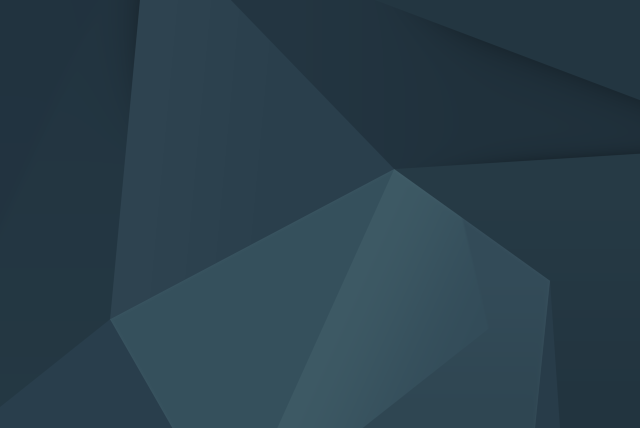
Write a Shadertoy shader that draws this background.

```glsl
// Low-poly backdrop of overlapping slate-blue facets with soft creases.
// Signed distances to lines give antialiased half-planes, which are
// layered back to front; each facet carries its own gentle gradient.

#define EDGE_WIDTH 0.7     // edge softness, in output samples
#define CREASE_DEPTH 0.20  // darkness of the folded shadows
#define CREASE_REACH 0.035 // width of the folded shadows
#define RIM_LIGHT 0.018    // brightness of the front facet rim
#define RIM_REACH 0.003    // width of that rim

// Corners, with the canvas 1.5 wide and 1.0 high
const vec2 APEX = vec2(0.924, 0.605);
const vec2 WEST = vec2(0.258, 0.254);
const vec2 EAST = vec2(1.289, 0.344);
const vec2 INNER = vec2(1.145, 0.232);
const vec2 TOP_LEFT = vec2(0.328, 1.0);
const vec2 TOP_MID = vec2(0.541, 1.0);
const vec2 TOP_RIGHT = vec2(0.879, 1.0);

vec3 rgb(float r, float g, float b) { return vec3(r, g, b) / 255.0; }

// Signed distance to the line a-b, positive on the left of its direction
float side(vec2 p, vec2 a, vec2 b) {
    vec2 d = normalize(b - a), q = p - a;
    return d.x * q.y - d.y * q.x;
}

float cover(float d) {
    float w = EDGE_WIDTH / iResolution.y;
    return smoothstep(-w, w, d);
}

// Shadow factor that fades with distance from a fold
float crease(float d, float reach, float strength) {
    return 1.0 - CREASE_DEPTH * strength * exp(-max(d, 0.0) / reach);
}

// Left ground: a faint diagonal fold and a shadow by the large facet
vec3 leftGround(vec2 p, float toFacet) {
    vec3 col = mix(rgb(36.0, 56.0, 67.0), rgb(34.0, 52.0, 64.0), p.y);
    float fold = side(p, vec2(0.0, 0.443), vec2(0.21, 0.92));
    col = mix(col, rgb(33.0, 50.0, 63.0), 0.7 * smoothstep(-0.01, 0.03, fold));
    return col * crease(toFacet, CREASE_REACH, smoothstep(0.6, 1.0, p.y));
}

// Dark wedge sunk between the upper right facets
vec3 darkWedge(vec2 p, float toTop, float toBottom) {
    vec3 col = mix(rgb(35.0, 53.0, 65.0), rgb(32.0, 49.0, 60.0),
                   smoothstep(0.6, 1.2, p.x));
    col *= crease(toTop, CREASE_REACH, smoothstep(0.85, 1.15, p.x));
    return col * crease(toBottom, 0.5 * CREASE_REACH, smoothstep(0.9, 1.3, p.x));
}

// Front facets: right slope, lit kite, then the flat left face
vec3 frontFacets(vec2 p) {
    vec3 col = mix(rgb(47.0, 70.0, 82.0), rgb(51.0, 75.0, 88.0),
                   smoothstep(0.0, 0.4, p.y));
    vec2 foot = vec2(0.650, 0.0);
    float lit = side(p, foot, APEX);
    vec3 kite = mix(rgb(61.0, 89.0, 100.0), rgb(51.0, 76.0, 89.0),
                    smoothstep(0.0, 0.36, -lit));
    float kiteMask = cover(side(p, vec2(0.850, 0.0), INNER))
                   * smoothstep(-0.004, 0.004, side(p, INNER, vec2(1.084, 0.488)));
    col = mix(col, kite, kiteMask);
    return mix(col, rgb(53.0, 80.0, 92.0), cover(lit));
}

void mainImage(out vec4 fragColor, in vec2 fragCoord) {
    vec2 p = fragCoord / iResolution.xy * vec2(1.5, 1.0);

    // Left ground and the large upper facet
    float upper = side(p, TOP_LEFT, WEST);
    vec3 col = leftGround(p, -upper);
    vec3 upperColor = mix(rgb(46.0, 67.0, 80.0), rgb(42.0, 63.0, 76.0),
                          smoothstep(0.0, 0.4, upper));
    col = mix(col, upperColor, cover(upper));

    // Upper right: dark wedge with a lighter facet above it
    float ridge = side(p, TOP_RIGHT, vec2(1.5, 0.766));
    float shelf = side(p, vec2(1.5, 0.641), APEX);
    col = mix(col, darkWedge(p, -ridge, -shelf), cover(side(p, TOP_MID, APEX)));
    col = mix(col, rgb(35.0, 54.0, 65.0), cover(ridge));

    // Lower right field and its narrow sliver
    vec3 field = mix(rgb(34.0, 52.0, 63.0), rgb(38.0, 58.0, 69.0),
                     smoothstep(0.0, 0.62, p.y));
    float sliver = side(p, vec2(1.3125, 0.0), EAST);
    field = mix(field, rgb(40.0, 60.0, 73.0),
                cover(sliver) * cover(EAST.y - p.y));
    col = mix(col, field, cover(shelf) * cover(p.x - APEX.x));

    // Lower left facet
    float roof = side(p, APEX, WEST);
    float corner = min(side(p, WEST, vec2(0.0, 0.049)), roof);
    col = mix(col, rgb(41.0, 62.0, 76.0), cover(corner) * cover(0.5 - p.x));

    // Front facets, outlined by a thin rim of light
    float front = min(roof, side(p, EAST, APEX));
    front = min(front, side(p, WEST, vec2(0.404, 0.0)));
    front = min(front, side(p, vec2(1.254, 0.0), EAST));
    vec3 frontColor = frontFacets(p) + RIM_LIGHT * exp(-abs(front) / RIM_REACH);
    col = mix(col, frontColor, cover(front));

    fragColor = vec4(col, 1.0);
}
```
